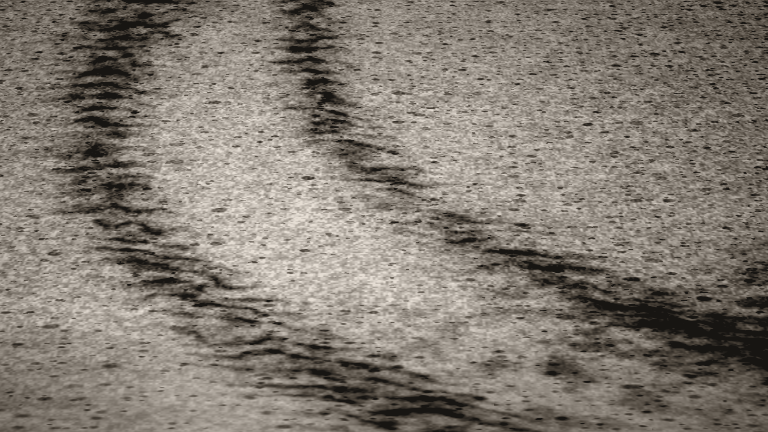
Give the GLSL for this texture, as a Shadertoy shader.

```glsl
float hash(vec2 p) {
    vec3 q = fract(vec3(p.xyx) * 0.1031);
    q += dot(q, q.yzx + 33.33);
    return fract((q.x + q.y) * q.z);
}

float noise(vec2 p) {
    vec2 i = floor(p), f = fract(p);
    f = f * f * (3.0 - 2.0 * f);
    return mix(mix(hash(i), hash(i + vec2(1, 0)), f.x),
               mix(hash(i + vec2(0, 1)), hash(i + vec2(1, 1)), f.x), f.y);
}

float fbm(vec2 p) {
    float sum = 0.0, amp = 0.533;
    for (int i = 0; i < 4; i++) {
        sum += amp * noise(p);
        p = mat2(1.9, 0.25, -0.25, 2.1) * p + 17.3;
        amp *= 0.5;
    }
    return sum;
}

// Flat pebbles, one candidate per grid cell
float pebbles(vec2 ground, vec2 density, float amount, float blur, float seed) {
    vec2 q = ground * density + seed;
    vec2 cell = floor(q);
    float size = mix(0.12, 0.28, hash(cell + 5.7));
    vec2 centre = 0.32 + 0.36 * vec2(hash(cell + 1.3), hash(cell + 9.1));
    vec2 d = fract(q) - centre;
    d.y += 0.12 * (noise(q * 4.0) - 0.5);
    float shape = 1.0 - smoothstep(size * (0.7 - blur), size * (1.15 + blur), length(d));
    return shape * step(hash(cell + 3.9), amount) * mix(0.5, 1.0, hash(cell + 7.7));
}

// Tyre track along a parabola, with tread bars reaching beyond its core
float track(vec2 p, vec2 ground, vec2 apex, float bendBelow, float bendAbove, float width) {
    float h = p.y - apex.y;
    float bend = h < 0.0 ? bendBelow : bendAbove;
    float dx = p.x - apex.x - bend * h * h;
    float slope = 2.0 * bend * h;
    float across = dx / sqrt(1.0 + slope * slope);
    across += 0.05 * (fbm(ground * vec2(12, 38)) - 0.5);

    float lean = 0.09 * smoothstep(0.1, 1.5, -slope);
    float warp = 2.2 * (fbm(ground * vec2(13, 24) + apex * 9.0) - 0.5);
    float phase = 40.0 * (ground.y - lean * dx) + warp - 3.0 * abs(across);
    float bar = pow(0.5 + 0.5 * sin(6.2832 * phase), 2.0);

    float core = exp(-pow(across / width, 2.0));
    float wings = exp(-pow(across / (width * 1.9), 4.0));
    float patches = smoothstep(0.28, 0.68, fbm(ground * vec2(24, 75) + apex * 31.0));
    return core * (0.12 + 0.24 * patches + 0.15 * bar)
         + wings * bar * (0.05 + 0.18 * patches);
}

// Uneven light over the sand, falling off to all sides
float sandLight(vec2 p) {
    vec2 d = p - vec2(0.7, 0.42);
    d *= vec2(d.x < 0.0 ? 1.0 : 0.85, 1.3);
    float far = dot(d, d);
    float light = 0.78 - 0.5 * far / (1.0 + 0.4 * far);
    float band = exp(-pow((p.y - 0.285) / 0.03, 2.0));
    light += 0.05 * band * (1.0 - smoothstep(0.6, 1.1, p.x));
    return light - 0.06 * smoothstep(0.28, 0.15, p.y) * smoothstep(0.6, 0.2, p.x);
}

// Warm grey from shadow to highlight
vec3 sandColor(float tone) {
    return tone - vec3(0.0, 0.03, 0.067) * smoothstep(-0.05, 0.35, tone);
}

void mainImage(out vec4 fragColor, in vec2 fragCoord) {
    vec2 p = fragCoord / iResolution.y;

    // Perspective ground coordinates and depth of field
    float nearness = 1.0 + 0.8 * (1.0 - p.y);
    vec2 ground = vec2((p.x - 0.89) / nearness, log(nearness) / 0.8);
    float focus = smoothstep(0.0, 0.4, p.y) * (1.0 - 0.45 * smoothstep(0.7, 1.0, p.y));
    float blur = 0.45 * (1.0 - focus);

    float tone = sandLight(p);

    // Sand grain from broad ripples to fine grit
    tone += 0.14 * (fbm(ground * vec2(14, 60)) - 0.5);
    tone += mix(0.12, 0.20, focus) * (noise(ground * vec2(110, 280)) - 0.5);
    tone += mix(0.09, 0.26, focus) * (noise(ground * vec2(250, 480) + 41.0) - 0.5);

    // Pebbles, denser toward the far right
    float crowd = 0.16 + 0.16 * smoothstep(0.7, 1.7, p.x) + 0.12 * smoothstep(0.6, 1.0, p.y);
    float stones = pebbles(ground, vec2(28, 108), crowd, blur, 11.0);
    stones = max(stones, 0.8 * pebbles(ground, vec2(45, 165), crowd + 0.08, blur, 67.0));
    stones = max(stones, pebbles(ground, vec2(20, 72), 0.10, blur, 130.0));
    tone -= 0.35 * stones;

    // Churned ground between the tracks and at the right edge
    vec2 toChurn = (p - vec2(1.24, 0.16)) / vec2(0.42, 0.18);
    vec2 toEdge = (p - vec2(1.79, 0.3)) / vec2(0.1, 0.13);
    float churn = exp(-dot(toChurn, toChurn)) + exp(-dot(toEdge, toEdge));
    tone -= churn * (0.04 + 0.28 * smoothstep(0.4, 0.68, fbm(ground * vec2(20, 65) + 80.0)));

    // Two curving tracks
    tone -= track(p, ground, vec2(0.225, 0.68), 1.75, 1.2, 0.078);
    float fade = 1.0 - 0.3 * exp(-pow((p.y - 0.53) / 0.06, 2.0));
    tone -= fade * track(p, ground, vec2(0.715, 0.87), 2.2, 0.4, 0.055);

    fragColor = vec4(sandColor(clamp(tone, 0.09, 0.9)), 1.0);
}
```
